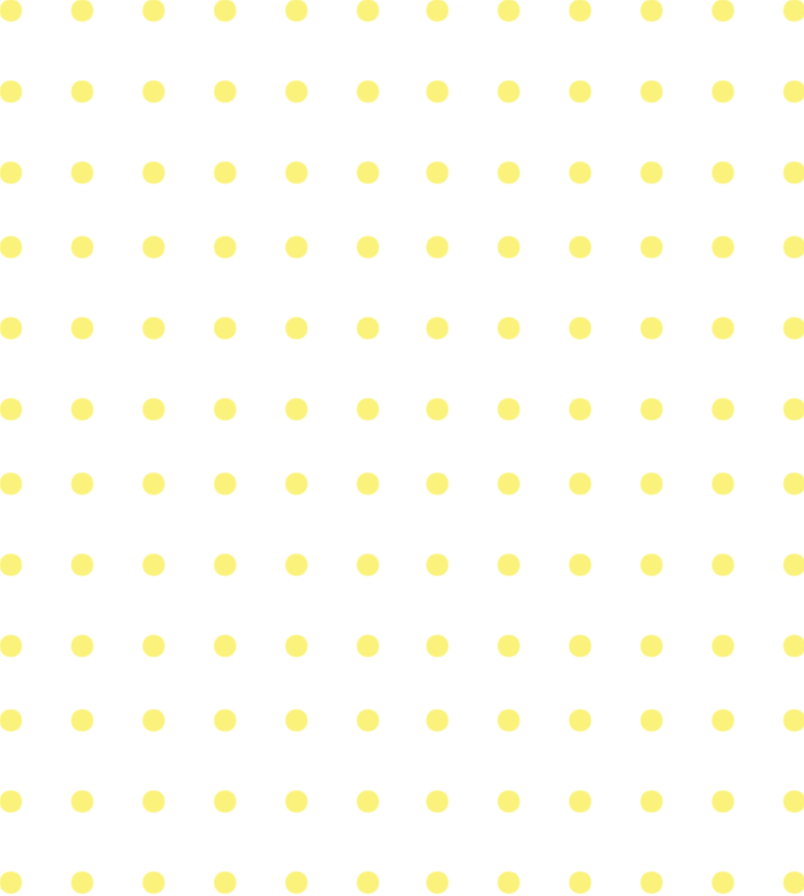
This pattern is drawn by a WebGL 2 fragment shader. Its source:

```glsl
#version 300 es
precision highp float;
// Twelve by twelve soft yellow dots on white, found by folding the plane onto
// the nearest dot centre. Rows come in groups of three with a tighter gap between
// groups, and one slightly narrower column gap runs down the middle.

uniform vec2 u_resolution;
out vec4 outColor;

// Lengths are fractions of the canvas height.
const vec2  FIRST_DOT    = vec2(0.0121, 0.0150); // lower left centre
const float COLUMN_STEP  = 0.0797;
const float SEAM_X       = 0.4492;               // middle of the narrow gap
const float SEAM_SHIFT   = 0.0022;               // how much narrower it is
const float ROW_STEP     = 0.0905;               // within a group
const float GROUP_PERIOD = 0.2641;               // from group to group
const float ROWS_PER_GROUP = 3.0;
const float DOT_RADIUS   = 0.0123;
const float DOT_POWER    = 2.15;                 // 2 is round, more is squarer
const float EDGE_SOFT    = 0.0017;               // half width of the edge

const vec3 PAPER  = vec3(1.0);
const vec3 YELLOW = vec3(0.98, 0.95, 0.48);

// Signed horizontal offset from the nearest column.
float columnOffset(float x) {
    float d = x - FIRST_DOT.x + SEAM_SHIFT * step(SEAM_X, x);
    return d - COLUMN_STEP * round(d / COLUMN_STEP);
}

// Signed vertical offset from the nearest row of the nearest group.
float rowOffset(float y) {
    float lastRow = ROWS_PER_GROUP - 1.0;
    float halfGap = 0.5 * (GROUP_PERIOD - lastRow * ROW_STEP);
    float d = mod(y - FIRST_DOT.y + halfGap, GROUP_PERIOD) - halfGap;
    return d - ROW_STEP * clamp(round(d / ROW_STEP), 0.0, lastRow);
}

// Distance to a slightly squared circle.
float dotDistance(vec2 offset) {
    vec2 q = pow(abs(offset) / DOT_RADIUS, vec2(DOT_POWER));
    return (pow(q.x + q.y, 1.0 / DOT_POWER) - 1.0) * DOT_RADIUS;
}

void main() {
    vec2 p = gl_FragCoord.xy / u_resolution.y;
    float dist = dotDistance(vec2(columnOffset(p.x), rowOffset(p.y)));

    // Keep the edge at least a pixel wide on small canvases.
    float soft = max(EDGE_SOFT, 0.7 / u_resolution.y);
    float ink = 1.0 - smoothstep(-soft, soft, dist);
    outColor = vec4(mix(PAPER, YELLOW, ink), 1.0);
}
```
